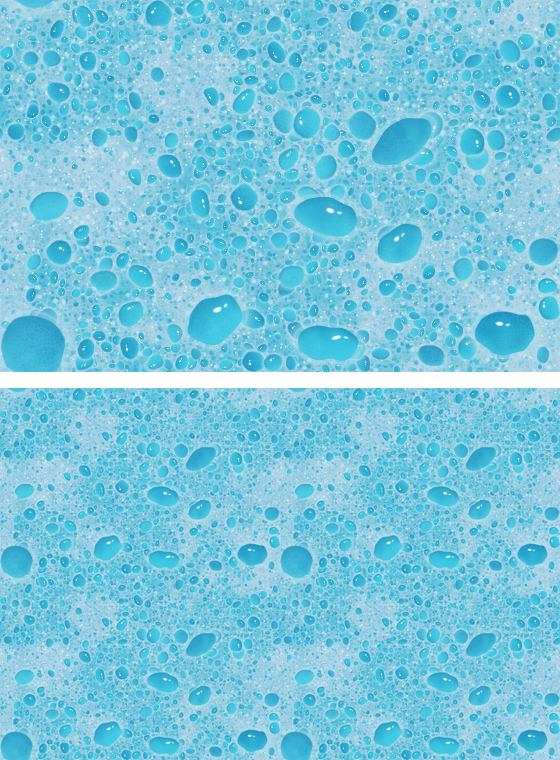
Top, the tile; bottom, the same tile 2 across and 2 down.
Give the GLSL for this texture, as a Shadertoy shader.

```glsl
const vec2 TILE = vec2(3.0, 2.0);   // canvas size in units

vec4 hash4(vec2 p) {
    vec4 h = fract(p.xyxy * vec4(0.1031, 0.1030, 0.0973, 0.1099));
    h += dot(h, h.wzxy + 33.33);
    return fract((h.xxyz + h.yzzw) * h.zywx);
}

// Value noise that wraps at the tile for whole frequencies
float noise(vec2 p, float freq) {
    p *= freq;
    vec2 i = floor(p), f = p - i, wrap = TILE * freq;
    f = f * f * (3.0 - 2.0 * f);
    float a = hash4(mod(i, wrap) + freq).x;
    float b = hash4(mod(i + vec2(1, 0), wrap) + freq).x;
    float c = hash4(mod(i + vec2(0, 1), wrap) + freq).x;
    float d = hash4(mod(i + 1.0, wrap) + freq).x;
    return mix(mix(a, b, f.x), mix(c, d, f.x), f.y);
}

// Where the open bubbles gather, 0 in dense froth
float crowding(vec2 p) {
    return smoothstep(0.3, 0.62, 0.65 * noise(p, 2.0) + 0.35 * noise(p, 5.0));
}

// Froth cells: x = bright walls, y = sparkle, z = random tone
vec3 froth(vec2 p, float freq) {
    p *= freq;
    float nearest = 9.0, second = 9.0;
    vec4 pick = vec4(0);
    for (int j = -1; j <= 1; j++)
    for (int i = -1; i <= 1; i++) {
        vec2 cell = floor(p) + vec2(i, j);
        vec4 h = hash4(mod(cell, TILE * freq) + freq * 3.0);
        float d = length(p - cell - h.xy);
        if (d < nearest) { second = nearest; nearest = d; pick = h; }
        else second = min(second, d);
    }
    float wall = 1.0 - smoothstep(0.0, 0.35, second - nearest);
    float sparkle = step(0.86, pick.w) * (1.0 - smoothstep(0.1, 0.4, nearest));
    return vec3(wall, sparkle, pick.z);
}

// One scattered layer of bubbles, radius given in cells
void bubbles(inout vec3 col, vec2 p, float freq, float chance, float radius, float spin, float opacity) {
    for (int j = -1; j <= 1; j++)
    for (int i = -1; i <= 1; i++) {
        vec2 cell = floor(p * freq) + vec2(i, j);
        vec2 id = mod(cell, TILE * freq);
        vec4 h = hash4(id + freq * 7.0), k = hash4(id + freq * 7.0 + 91.0);
        if (h.w > chance * mix(0.3, 1.15, crowding((id + 0.5) / freq))) continue;

        // Tilted ellipse with unit radius
        float size = radius * mix(0.5, 1.0, h.z);
        float angle = 0.2 + (k.x - 0.5) * spin;
        vec2 local = (p * freq - cell - 0.2 - 0.6 * h.xy) / size;
        vec2 q = mat2(cos(angle), -sin(angle), sin(angle), cos(angle)) * local;
        q.y *= mix(1.0, freq < 2.5 ? 1.9 : 1.45, k.y);
        float d = length(q);
        float soft = max(0.005, 1.4 / iResolution.y) * freq / size;
        float inside = 1.0 - smoothstep(1.0 - soft, 1.0 + soft, d);

        // Milky halo and thin film around the bubble
        float halo = 0.5 * (1.0 - smoothstep(0.95, 1.6, d));
        float film = 0.6 * exp(-pow((d - 1.13) / 0.09, 2.0));
        col = mix(col, vec3(0.73, 0.87, 0.92), max(halo, film) * step(freq, 13.0));

        // Water seen through it: darker upper rim, lit lower side
        float upper = smoothstep(-0.4, 0.5, q.y);
        float light = 0.6 - 0.3 * q.y + 0.8 * (k.z - 0.5) + 0.5 * (noise(p, 14.0) - 0.5);
        vec3 water = mix(vec3(0.10, 0.60, 0.77), vec3(0.21, 0.78, 0.88), clamp(light, 0.0, 1.0));
        float rim = smoothstep(0.6, 1.0, d);
        water = mix(water, vec3(0.09, 0.54, 0.71), 0.5 * rim * upper);
        water = mix(water, vec3(0.30, 0.80, 0.89), 0.4 * rim * (1.0 - upper));
        col = mix(col, water, inside * opacity * mix(0.8, 1.0, k.w));

        // Window glints
        vec2 spot = q - vec2(0.5 * k.z - 0.2, 0.38);
        float glint = 1.0 - smoothstep(0.06, 0.16, length(spot * vec2(0.8, 1.0)));
        glint = max(glint, 0.7 * (1.0 - smoothstep(0.04, 0.12, length(spot - vec2(0.32, -0.05)))));
        col = mix(col, vec3(0.93, 0.98, 1.0), glint * inside * step(freq, 13.0) * step(0.4, k.w));
    }
}

void mainImage(out vec4 fragColor, in vec2 fragCoord) {
    vec2 p = fragCoord / iResolution.xy * TILE;

    // Pale froth with broad drifts, bluer where bubbles gather
    vec3 coarse = froth(p, 21.0), fine = froth(p, 44.0);
    float crowd = crowding(p);
    float drift = 0.5 * noise(p, 4.0) + 0.5 * noise(p, 9.0);
    float tone = 0.42 - 0.32 * crowd + 0.7 * (drift - 0.3) + 0.2 * coarse.x + 0.3 * fine.x + 0.5 * (fine.z - 0.5);
    vec3 col = mix(vec3(0.42, 0.75, 0.85), vec3(0.69, 0.83, 0.90), clamp(tone, 0.0, 1.1));
    float murk = smoothstep(0.5, 0.85, noise(p + 0.3, 10.0)) * crowd;
    col = mix(col, vec3(0.27, 0.74, 0.85), 0.6 * murk);

    // Bubbles from tiny to large, slightly bent out of round
    vec2 bent = p + 0.026 * (vec2(noise(p, 11.0), noise(p, 13.0)) - 0.5);
    bubbles(col, p, 41.0, 0.45, 0.38, 6.3, 0.65);
    bubbles(col, p, 24.0, 0.55, 0.38, 6.3, 0.85);
    col = mix(col, vec3(0.88, 0.95, 0.98), 0.75 * max(fine.y, 0.8 * coarse.y));
    bubbles(col, bent, 13.0, 0.60, 0.40, 6.3, 0.95);
    bubbles(col, bent, 8.0, 0.42, 0.38, 6.3, 0.97);
    bubbles(col, bent, 5.0, 0.45, 0.38, 4.0, 0.98);
    bubbles(col, bent, 2.0, 0.55, 0.40, 0.8, 0.98);

    // Faint froth lying over everything
    col = mix(col, vec3(0.70, 0.85, 0.91), 0.14 * fine.x * drift);
    fragColor = vec4(col, 1.0);
}
```
